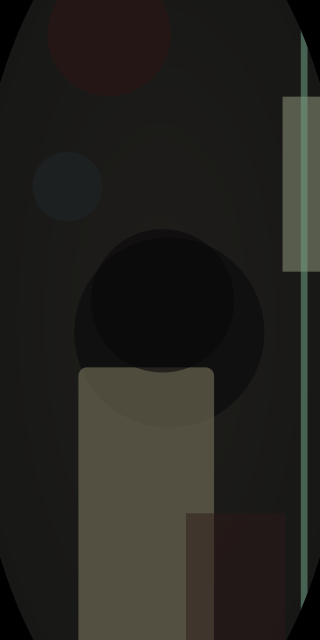
Give the GLSL for this background, as a Shadertoy shader.

```glsl
float circle(vec2 p, vec2 center, float radius) {
    return length(p - center) - radius;
}

float box(vec2 p, vec2 center, vec2 halfSize, float corner) {
    vec2 d = abs(p - center) - halfSize + corner;
    return length(max(d, 0.0)) + min(max(d.x, d.y), 0.0) - corner;
}

// Soft-edged coverage of a signed distance, one pixel wide
float cover(float d) {
    float pixel = 2.0 / iResolution.y;
    return clamp(0.5 - d / pixel, 0.0, 1.0);
}

void mainImage(out vec4 fragColor, in vec2 fragCoord) {
    // Canvas spans 0..1 across and 0..2 upward
    vec2 p = 2.0 * fragCoord / iResolution.y;
    vec2 lens = (p - vec2(0.5, 1.0)) / vec2(0.602, 1.327);
    float lensRadius = length(lens);

    // Warm charcoal ground, slightly dimmer toward the rim
    vec3 color = mix(vec3(0.112, 0.108, 0.098), vec3(0.092, 0.092, 0.088),
                     smoothstep(0.2, 1.0, lensRadius));

    // Faint discs
    color = mix(color, vec3(0.140, 0.088, 0.080), cover(circle(p, vec2(0.341, 1.893), 0.193)));
    color = mix(color, vec3(0.108, 0.124, 0.130), cover(circle(p, vec2(0.211, 1.417), 0.109)));

    // Large shadow disc behind the pillar
    float shadow = cover(circle(p, vec2(0.529, 0.961), 0.297));
    color = mix(color, vec3(0.064, 0.063, 0.062), shadow);

    // Translucent olive pillar
    vec3 olive = mix(vec3(0.325, 0.313, 0.255), vec3(0.308, 0.298, 0.242), shadow);
    color = mix(color, olive, cover(box(p, vec2(0.457, 0.326), vec2(0.212, 0.526), 0.027)));

    // Dark disc overlapping the pillar top
    color = mix(color, vec3(0.038, 0.028, 0.040), 0.62 * cover(circle(p, vec2(0.508, 1.060), 0.224)));

    // Maroon block
    color = mix(color, vec3(0.173, 0.092, 0.090), 0.48 * cover(box(p, vec2(0.736, 0.148), vec2(0.155, 0.248), 0.0)));

    // Pale panel and green stripe on the right
    color = mix(color, vec3(0.340, 0.360, 0.300), cover(box(p, vec2(1.033, 1.4245), vec2(0.150, 0.2735), 0.002)));
    color = mix(color, vec3(0.437, 0.620, 0.520), 0.55 * cover(abs(p.x - 0.9505) - 0.0105));

    // Black outside the oval lens
    color *= cover((lensRadius - 1.0) * 0.7);
    fragColor = vec4(color, 1.0);
}
```
